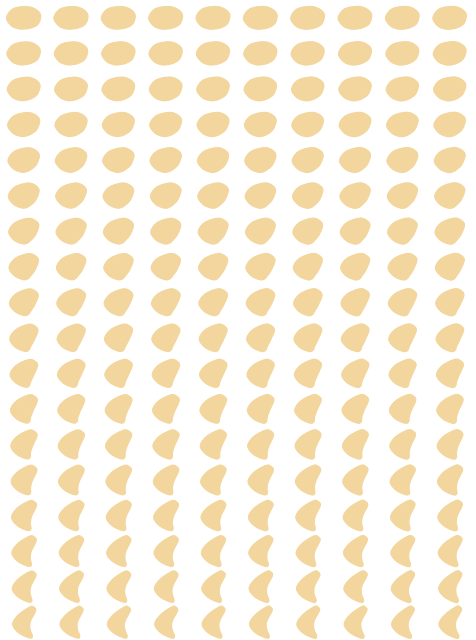
Reproduce this pattern procedurally as a Shadertoy shader.

```glsl
const int KNOTS = 10;
const int STEPS = 6;

// Outline knots: xy on the oval, zw on the bean
const vec4 outline[KNOTS] = vec4[KNOTS](
    vec4(-21.3, 0.0, -13.6, -2.5),
    vec4(-13.5, 11.2, -6.5, 9.3),
    vec4(3.0, 14.2, 8.0, 19.6),
    vec4(14.5, 11.0, 13.2, 18.6),
    vec4(21.0, 3.5, 14.8, 14.0),
    vec4(18.5, -7.3, 8.2, 1.0),
    vec4(10.5, -12.5, 8.3, -8.0),
    vec4(1.0, -14.2, 11.8, -17.0),
    vec4(-7.0, -13.8, 8.0, -20.0),
    vec4(-15.5, -10.0, -6.2, -13.3)
);

vec2 knot(int i, float morph) {
    vec4 k = outline[i % KNOTS];
    return mix(k.xy, k.zw, morph);
}

// Catmull-Rom curve between knots b and c
vec2 spline(vec2 a, vec2 b, vec2 c, vec2 d, float t) {
    return b + 0.5 * t * (c - a + t * (2.0 * a - 5.0 * b + 4.0 * c - d
             + t * (3.0 * (b - c) + d - a)));
}

// Signed distance to the closed, morphed outline
float blobDistance(vec2 p, float morph) {
    float nearest = 1e6;
    float side = 1.0;
    vec2 start = knot(0, morph);
    for (int i = 0; i < KNOTS; i++) {
        vec2 a = knot(i + KNOTS - 1, morph);
        vec2 b = knot(i, morph);
        vec2 c = knot(i + 1, morph);
        vec2 d = knot(i + 2, morph);
        for (int j = 1; j <= STEPS; j++) {
            vec2 end = spline(a, b, c, d, float(j) / float(STEPS));
            vec2 edge = end - start;
            vec2 rel = p - start;
            vec2 gap = rel - edge * clamp(dot(rel, edge) / dot(edge, edge), 0.0, 1.0);
            nearest = min(nearest, dot(gap, gap));
            // Flip the sign at each crossing
            if ((start.y > p.y) != (end.y > p.y)
                && rel.x < edge.x * rel.y / edge.y) side = -side;
            start = end;
        }
    }
    return side * sqrt(nearest);
}

void mainImage(out vec4 fragColor, in vec2 fragCoord) {
    // Canvas units, 768 per height, with rows counted from the top
    float pixel = 768.0 / iResolution.y;
    vec2 p = fragCoord * pixel;
    p.y = 768.0 - p.y;

    vec2 pitch = vec2(56.8, 768.0 / 18.0);
    vec2 cell = clamp(floor(p / pitch), vec2(0.0), vec2(9.0, 17.0));
    vec2 local = p - (cell + 0.5) * pitch;
    local.y = -local.y;

    // The morph advances along each row, then down
    float morph = (cell.y * 10.0 + cell.x) / 179.0;
    float dist = blobDistance(local, morph);
    float cover = smoothstep(0.6, -0.6, dist / pixel);

    vec3 sand = vec3(0.95, 0.84, 0.62);
    fragColor = vec4(mix(vec3(1.0), sand, cover), 1.0);
}
```
